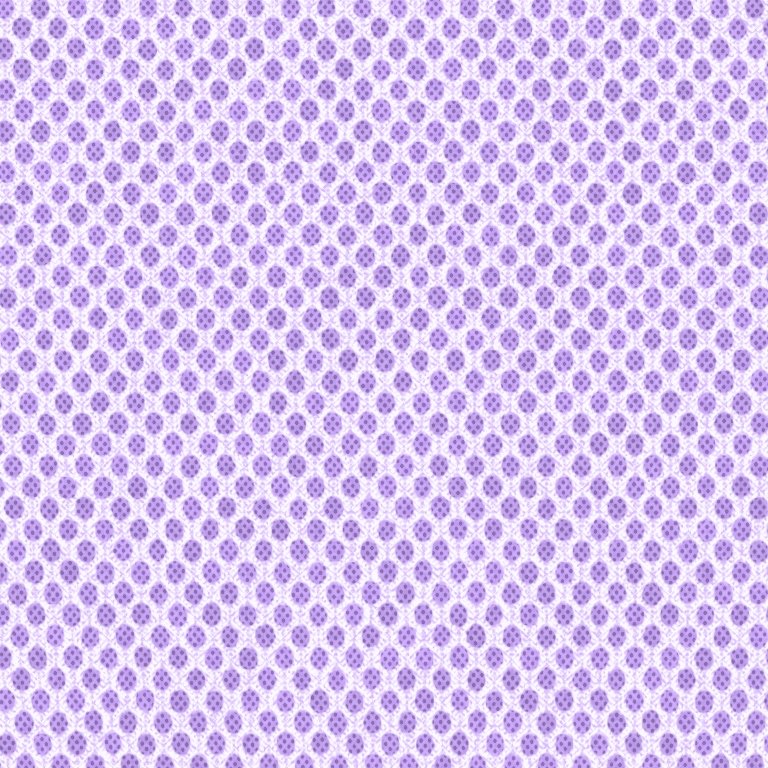
Give the GLSL for this texture, as a three.js fragment shader.

```glsl
varying vec2 vUv;

const float TAU = 6.2831853;
const vec3 WHITE_YARN = vec3(0.985, 0.975, 1.0);
const vec3 PALE_YARN = vec3(0.93, 0.87, 1.0);
const vec3 LILAC = vec3(0.84, 0.72, 0.99);
const vec3 PURPLE = vec3(0.745, 0.61, 0.93);
const vec3 DEEP_PURPLE = vec3(0.55, 0.44, 0.71);

float hash(vec2 p) {
  return fract(sin(dot(p, vec2(127.1, 311.7))) * 43758.5453);
}

float noise(vec2 p) {
  vec2 i = floor(p);
  vec2 f = fract(p);
  f = f * f * (3.0 - 2.0 * f);
  float low = mix(hash(i), hash(i + vec2(1.0, 0.0)), f.x);
  float high = mix(hash(i + vec2(0.0, 1.0)), hash(i + vec2(1.0)), f.x);
  return mix(low, high, f.y);
}

// 1 inside the edge, 0 outside
float inside(float dist, float edge, float blur) {
  return 1.0 - smoothstep(edge - blur, edge + blur, dist);
}

// Canvas to knit cells: slight stretch down the cloth and a leaning left side
vec2 clothCoords(vec2 uv) {
  float down = 1.0 - uv.y;
  float lean = mix(0.029 * down * down, 0.0065 * sin(TAU * 0.5 * down), uv.x);
  float row = down * 18.73 - 0.195;
  return vec2((uv.x - lean - 0.983) * 21.5, 0.0014 * row * row - row);
}

// Nearest hole centre of the staggered grid
vec2 nearestHole(vec2 p) {
  vec2 even = floor(p + 0.5);
  vec2 odd = floor(p) + 0.5;
  return length(p - even) < length(p - odd) ? even : odd;
}

// Pale knit with V stitches and small lilac flecks
vec3 yarnColor(vec2 p, vec2 d) {
  float grain = noise(p * vec2(17.0, 12.0));
  float stitch = 0.5 + 0.5 * sin(TAU * (d.y * 7.0 + abs(d.x) * 5.0));
  float shade = 0.62 * grain + 0.38 * stitch;
  vec3 color = mix(WHITE_YARN, PALE_YARN, smoothstep(0.36, 0.68, shade));
  return mix(color, LILAC, 0.85 * smoothstep(0.64, 0.88, shade));
}

// Diagonal backing mesh seen through a hole
vec3 meshColor(vec2 p, vec2 d, vec2 center) {
  vec2 offset = vec2(hash(center + 3.1), hash(center + 8.7));
  vec2 wave = 0.5 + 0.5 * cos(TAU * (vec2(d.x + d.y, d.x - d.y) * 4.2 + offset));
  float pore = wave.x * wave.y + 0.35 * (noise(p * 11.0) - 0.5);
  vec3 color = mix(PURPLE, LILAC, 0.55 * inside(pore, 0.03, 0.1));
  color = mix(color, DEEP_PURPLE, smoothstep(0.22, 0.62, pore));
  return color * (0.97 + 0.06 * hash(center));
}

// Thin dotted thread joining the holes of a column
float stemMask(vec2 p, vec2 d) {
  float width = 0.035 + 0.05 * inside(abs(d.y + 0.03), 0.27, 0.09);
  float dots = 0.65 + 0.35 * sin(TAU * p.y * 9.0);
  float sway = 0.025 * (noise(p * vec2(2.0, 8.0)) - 0.5);
  return inside(abs(d.x + sway), width, 0.032) * dots;
}

void main() {
  vec2 p = clothCoords(vUv);
  vec2 center = nearestHole(p);
  vec2 jitter = vec2(hash(center), hash(center + 5.3)) - 0.5;
  vec2 d = p - center - 0.035 * jitter;

  // Uneven hole outline
  float radius = 0.255 + 0.025 * (hash(center + 1.7) - 0.5);
  float dist = length(d) + 0.045 * (noise(p * 10.0) - 0.5);

  vec3 color = yarnColor(p, d);
  color = mix(color, LILAC, 0.75 * stemMask(p, d));
  color = mix(color, LILAC, 0.4 * inside(dist, radius + 0.025, 0.05));
  color = mix(color, meshColor(p, d, center), inside(dist, radius, 0.035));

  gl_FragColor = vec4(color, 1.0);
}
```
